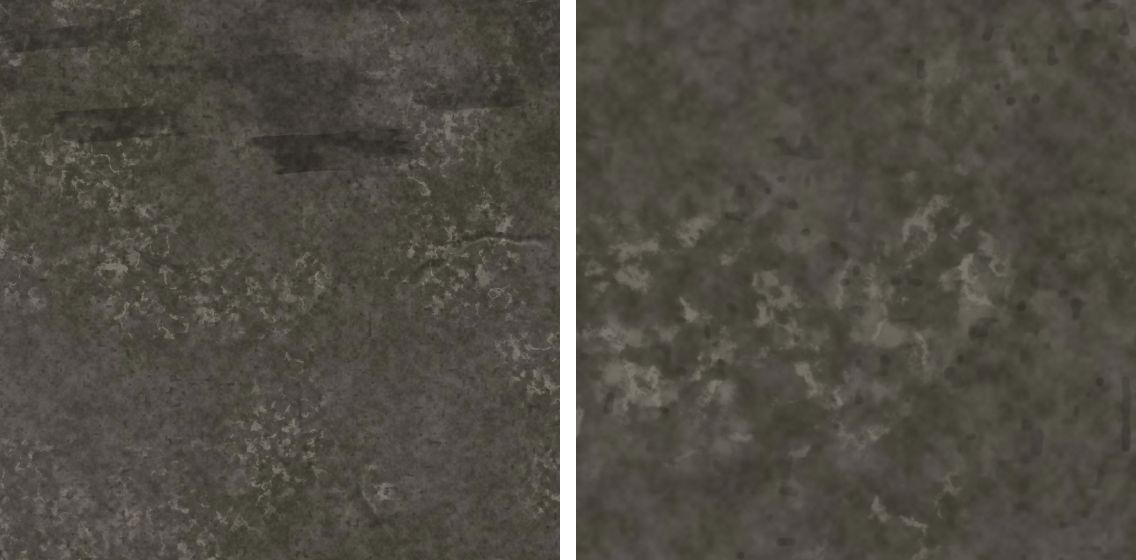
Left, the full canvas; right, a detail of the centre.
This texture is drawn by a Shadertoy shader. Its source:

```glsl
// Weathered olive-grey stone with pale mineral flecks, dark smears and chipped ridges.

float hash(vec2 p) {
    vec3 q = fract(p.xyx * 0.1031);
    q += dot(q, q.yzx + 33.33);
    return fract((q.x + q.y) * q.z);
}

float noise(vec2 p) {
    vec2 cell = floor(p), f = fract(p);
    f = f * f * (3.0 - 2.0 * f);
    return mix(mix(hash(cell), hash(cell + vec2(1, 0)), f.x),
               mix(hash(cell + vec2(0, 1)), hash(cell + vec2(1, 1)), f.x), f.y);
}

float fbm(vec2 p) {
    float sum = 0.0, amp = 0.5;
    for (int i = 0; i < 5; i++) {
        sum += amp * noise(p);
        p = mat2(1.6, 1.2, -1.2, 1.6) * p + 17.3;
        amp *= 0.5;
    }
    return sum / 0.96875;
}

mat2 rotation(float a) {
    return mat2(cos(a), -sin(a), sin(a), cos(a));
}

// Straight-sided smears with slanted, frayed ends, mostly level and near the top
float smears(vec2 uv) {
    float dark = 0.0;
    for (int i = 0; i < 7; i++) {
        float k = float(i), h = hash(vec2(k, 7.0));
        bool stray = i > 4;
        vec2 center = vec2(fract(0.6 + k * 0.618), stray ? 0.07 + 0.45 * (k - 5.0) : 0.73 + 0.05 * k);
        float tilt = stray ? 0.65 * (k - 5.5) : -0.03 - 0.06 * h;
        vec2 halfSize = stray ? vec2(0.055, 0.009) : vec2(0.125, 0.036) / (1.0 + 0.16 * k);
        vec2 q = rotation(-tilt) * (uv - center);
        float fray = 0.03 * (noise(vec2(q.x * 8.0, q.y * 130.0) + k * 9.0) - 0.5);
        float side = smoothstep(0.002, -0.002, abs(q.y) - halfSize.y + 0.004 * noise(q * 40.0 + k));
        float end = smoothstep(0.012, -0.012, abs(q.x + 0.5 * q.y) - halfSize.x + fray);
        float wear = smoothstep(0.15, 0.6, fbm(q * vec2(14.0, 40.0) + k * 5.0));
        dark = max(dark, side * end * wear * (i == 0 ? 0.85 : 0.5 + 0.2 * h));
    }
    return dark;
}

void mainImage(out vec4 fragColor, in vec2 fragCoord) {
    vec2 uv = fragCoord / iResolution.y;
    vec2 warp = vec2(fbm(uv * 7.0 + 3.0), fbm(uv * 7.0 + 41.0)) - 0.5;

    // Blotches and grain
    float broad = fbm(uv * 4.0 + warp + 11.0);
    float mottle = fbm(uv * 22.0 + warp + 5.0);
    float grain = fbm(uv * 90.0 + 23.0);
    float speck = noise(uv * 230.0 + 7.0);
    float tone = 0.52 + 0.9 * (broad - 0.5) + 0.9 * (mottle - 0.5)
               + 1.5 * (grain - 0.5) + 0.5 * (speck - 0.5);
    vec3 color = mix(vec3(0.262, 0.249, 0.212), vec3(0.348, 0.331, 0.303), clamp(tone, -0.2, 1.3));

    // Grey dust over olive stone
    float dust = smoothstep(0.42, 0.58, 0.6 * broad + 0.4 * fbm(uv * 40.0 + 71.0));
    color += mix(vec3(-0.004, 0.001, -0.011), vec3(0.004, -0.001, 0.011), dust);

    // Broken rim of a large chipped slab
    vec2 fromSlab = uv - vec2(0.95, 0.25);
    float rim = length(fromSlab) - 0.33 + 0.08 * warp.x + 0.012 * (mottle - 0.5);
    float rimWear = smoothstep(0.35, 0.55, fbm(uv * 9.0 + 61.0)) * smoothstep(-0.15, 0.1, fromSlab.y - fromSlab.x * 0.5);
    float slab = smoothstep(0.0, -0.03, rim) * smoothstep(-0.22, -0.05, rim);

    // Pale flecks gathered in loose patches, broken up by the grain
    float patches = smoothstep(0.45, 0.72, fbm(uv * 6.0 + warp + 83.0) + 0.08 * slab);
    float vein = 1.0 - abs(2.0 * fbm(uv * 38.0 + warp * 2.0 + 31.0) - 1.0);
    float flecks = patches * (0.75 * smoothstep(0.82, 0.98, vein) * smoothstep(0.42, 0.66, grain)
                 + 0.6 * smoothstep(0.48, 0.68, mottle) * smoothstep(0.4, 0.7, grain));
    color = mix(color, vec3(0.5, 0.48, 0.435), clamp(flecks, 0.0, 0.85));

    // Rim relief: shadow outside, lit edge inside
    color *= 1.0 - 0.2 * rimWear * smoothstep(0.009, 0.0, abs(rim - 0.005));
    color += 0.09 * rimWear * smoothstep(0.006, 0.0, abs(rim + 0.005)) * (0.4 + grain);

    // Leaning hairline crack
    float crack = abs(uv.x - 0.53 + 0.16 * (uv.y - 0.25) + 0.05 * warp.y);
    float crackSpan = smoothstep(0.13, 0.19, uv.y) * smoothstep(0.38, 0.32, uv.y);
    color *= 1.0 - 0.22 * crackSpan * smoothstep(0.006, 0.0, crack) * smoothstep(0.25, 0.5, mottle);

    // Small pits
    float pits = smoothstep(0.72, 0.9, noise(uv * 130.0 + warp * 2.0)) * smoothstep(0.42, 0.6, mottle);
    color *= 1.0 - 0.18 * pits;

    // Smears, with faint sooty clouds around them
    float soot = smoothstep(0.5, 0.7, fbm(uv * vec2(6.0, 15.0) + 47.0)) * smoothstep(0.6, 0.8, uv.y);
    vec3 sootColor = vec3(0.19, 0.178, 0.162) + 0.12 * (grain - 0.5);
    color = mix(color, sootColor, max(smears(uv), 0.5 * soot));
    fragColor = vec4(color, 1.0);
}
```
